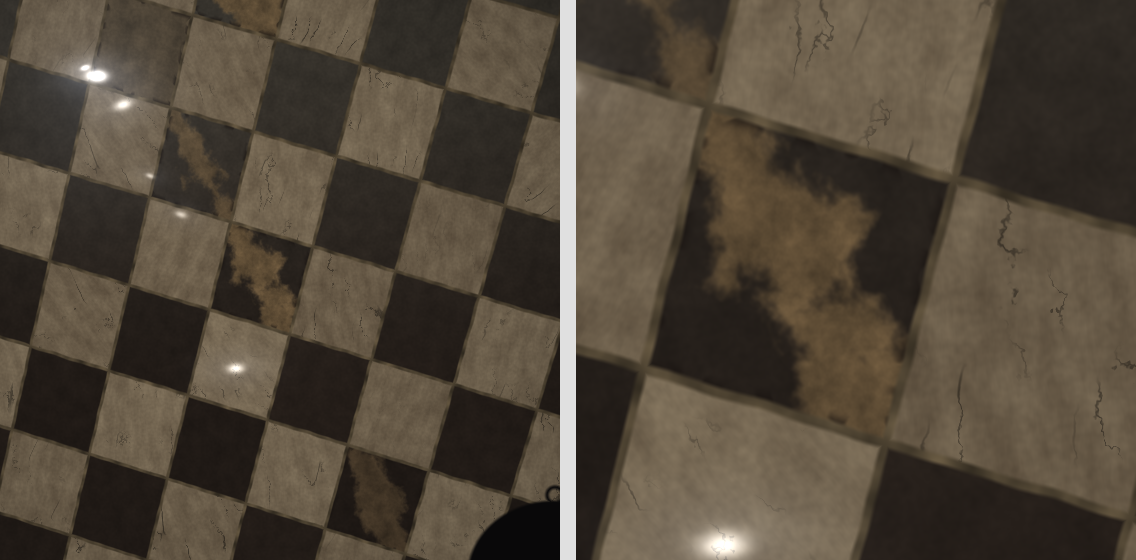
Left, the full canvas; right, a detail of the centre.
This texture is drawn by a Shadertoy shader. Its source:

```glsl
// A worn checkerboard stone floor seen at a slight angle under dim warm light.
// A projective map gives tile coordinates; gradient noise adds veins, stains and
// chipped seams; wet glints and a dark round object are laid over the tiles.

// Plane to canvas map (y runs down): tile step across, tile step down, origin.
const mat3 FLOOR_MAP = mat3(0.1444, 0.0421, -0.00475,
                           -0.0342, 0.1647,  0.0130,
                            0.5586, 0.4401,  1.0);
const float SEAM_HALF = 0.007;   // in tiles
const float EDGE_SOFT = 0.022;   // in tiles
const float EDGE_WOBBLE = 0.012; // in tiles

const vec3 LIGHT_LOW  = vec3(0.35, 0.30, 0.235);
const vec3 LIGHT_HIGH = vec3(0.49, 0.435, 0.35);
const vec3 DARK_FAR   = vec3(0.205, 0.190, 0.165);
const vec3 DARK_NEAR  = vec3(0.130, 0.105, 0.088);
const vec3 BARE_STONE = vec3(0.39, 0.315, 0.215);
const vec3 SEAM_COLOR = vec3(0.29, 0.25, 0.185);
const vec3 GRIME      = vec3(0.09, 0.07, 0.06);
const vec3 HAZE       = vec3(0.62, 0.68, 0.80);
const vec3 OBJECT     = vec3(0.035, 0.032, 0.035);

// Worn dark tiles: column, row, spread of bare stone, strength.
const vec4 WORN[5] = vec4[5](
    vec4(-1, 0, 0.24, 0.85), vec4(-2, -1, 0.14, 0.65), vec4(-3, -2, 1.4, 0.40),
    vec4(-2, -3, 0.50, 0.85), vec4(1, 2, 0.28, 0.50));

// Glints: centre (y down), radius, strength.
const vec4 GLINTS[6] = vec4[6](
    vec4(0.173, 0.136, 0.013, 1.3), vec4(0.152, 0.121, 0.006, 0.8),
    vec4(0.220, 0.187, 0.012, 0.6), vec4(0.421, 0.658, 0.011, 0.65),
    vec4(0.323, 0.383, 0.008, 0.4), vec4(0.268, 0.314, 0.006, 0.4));

float hash(vec2 p) {
    vec3 q = fract(vec3(p.xyx) * 0.1031);
    q += dot(q, q.yzx + 33.33);
    return fract((q.x + q.y) * q.z);
}

vec2 gradientAt(vec2 p) {
    float a = 6.2832 * hash(p + 71.0);
    return vec2(cos(a), sin(a));
}

float noise(vec2 p) {
    vec2 i = floor(p), f = p - i;
    vec2 u = f * f * f * (f * (f * 6.0 - 15.0) + 10.0);
    vec2 k = vec2(0, 1);
    return mix(mix(dot(gradientAt(i), f), dot(gradientAt(i + k.yx), f - k.yx), u.x),
               mix(dot(gradientAt(i + k), f - k), dot(gradientAt(i + 1.0), f - 1.0), u.x), u.y);
}

float fbm(vec2 p) {
    float sum = 0.0, amp = 0.6;
    for (int i = 0; i < 5; i++) {
        sum += amp * noise(p);
        p = mat2(1.6, 1.2, -1.2, 1.6) * p + 7.3;
        amp *= 0.6;
    }
    return sum;
}

// Pale stone with streaks and thin cracks, turned differently in each tile.
vec3 paleStone(vec2 f, vec2 cell) {
    float seed = hash(cell);
    float a = 0.5 + 1.6 * hash(cell + 19.0);
    vec2 p = mat2(cos(a), -sin(a), sin(a), cos(a)) * f + seed * 40.0;
    float tone = 0.5 + 0.55 * fbm(p * 4.0) + 0.55 * fbm(p * vec2(2.0, 7.0))
               + 0.35 * (seed - 0.5);
    vec3 col = mix(LIGHT_LOW, LIGHT_HIGH, tone);
    float ridge = abs(noise(p * vec2(1.5, 5.0) + 0.5 * fbm(p * 5.0)));
    float crack = smoothstep(0.045, 0.0, ridge) * smoothstep(0.0, 0.3, noise(p * 3.0 + 9.0));
    return col * (1.0 - 0.45 * crack * hash(cell + 5.0));
}

void mainImage(out vec4 fragColor, in vec2 fragCoord) {
    vec2 q = fragCoord / iResolution.xy;
    q.y = 1.0 - q.y;
    float pixel = 1.0 / iResolution.y;

    // Tile coordinates with slightly uneven edges
    vec3 h = inverse(FLOOR_MAP) * vec3(q, 1.0);
    vec2 g = h.xy / h.z;
    g += EDGE_WOBBLE * vec2(noise(g * 5.0), noise(g * 5.0 + 40.0));
    vec2 cell = floor(g), f = g - cell;
    bool isDark = mod(cell.x + cell.y, 2.0) > 0.5;

    // Tile faces
    float mottling = fbm(g * 5.0);
    vec3 dark = mix(DARK_FAR, DARK_NEAR, smoothstep(0.0, 0.75, q.y));
    dark *= 1.0 + 0.22 * mottling + 0.16 * (hash(cell + 3.0) - 0.5);
    float damage = 0.0;
    for (int i = 0; i < 5; i++) {
        float here = 1.0 - step(0.5, distance(cell, WORN[i].xy));
        float stain = abs(f.x - f.y) + 0.55 * fbm(g * 2.3 + 4.0) - WORN[i].z;
        float bare = smoothstep(0.14, -0.06, stain) * WORN[i].w * here;
        dark = mix(dark, BARE_STONE * (1.0 + 0.45 * mottling), bare);
        damage = max(damage, here);
    }
    vec3 col = isDark ? dark : paleStone(f, cell);

    // Seams, with chipped grime around damaged tiles
    vec2 toEdge = min(f, 1.0 - f);
    float edge = min(toEdge.x, toEdge.y);
    float chip = smoothstep(0.07, 0.0, edge) * smoothstep(0.0, 0.2, noise(g * 9.0));
    col = mix(col, GRIME, 0.75 * chip * damage);
    float soft = max(EDGE_SOFT, 10.0 * pixel);
    vec3 seam = SEAM_COLOR * (1.0 + 0.7 * noise(g * 7.0 + 15.0));
    col = mix(seam, col, smoothstep(SEAM_HALF, SEAM_HALF + soft, edge));

    // Uneven light, fine grain, and reflected haze
    vec2 off = q - vec2(0.43, 0.5);
    col *= 1.04 - 0.36 * dot(off, off);
    col *= 1.0 + 0.07 * noise(q * 190.0);
    vec2 glare = (q - vec2(0.17, 0.16)) / vec2(0.17, 0.20);
    col += 0.075 * HAZE * exp(-dot(glare, glare));
    for (int i = 0; i < 6; i++) {
        vec2 d = (q - GLINTS[i].xy) / GLINTS[i].z;
        d.y += 0.25 * d.x * sin(float(i));
        float r2 = dot(d * vec2(0.8, 1.4), d * vec2(0.8, 1.4));
        col += GLINTS[i].w * (exp(-r2) + 0.16 * HAZE * exp(-r2 / 18.0));
    }

    // Dark round object with a small ring at the lower right
    float disc = (length((q - vec2(0.99, 1.028)) / vec2(0.154, 0.133)) - 1.0) * 0.14;
    float ring = abs(length(q - vec2(0.991, 0.884)) - 0.014) - 0.002;
    col = mix(col, OBJECT, smoothstep(0.003 + pixel, -0.003, min(disc, ring)));

    fragColor = vec4(clamp(col, 0.0, 1.0), 1.0);
}
```
